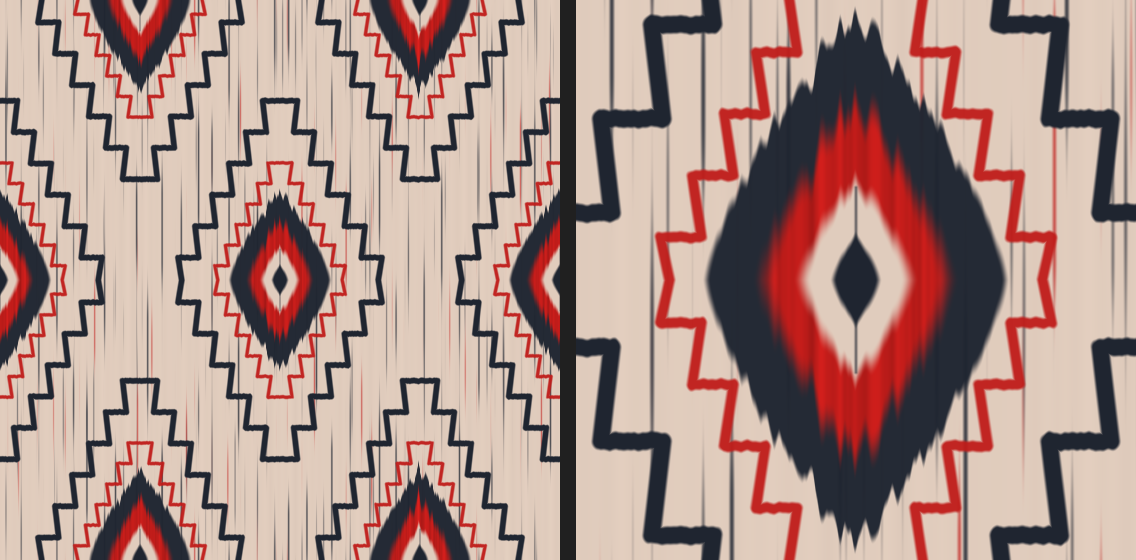
Left: the whole. Right: its middle third, enlarged.
Reproduce this pattern procedurally as a Shadertoy shader.

```glsl
// Ikat weave: half-drop feathered diamonds inside stepped outlines, with stray warp threads.

const vec3 CREAM = vec3(0.88, 0.80, 0.74);
const vec3 NAVY = vec3(0.12, 0.145, 0.19);
const vec3 RED = vec3(0.75, 0.11, 0.10);

float hash(vec2 p) {
    vec3 q = fract(vec3(p.xyx) * 0.1031);
    q += dot(q, q.yzx + 33.33);
    return fract((q.x + q.y) * q.z);
}

// 1D gradient noise that wraps after a whole number of cells
float gradientNoise(float x, float period, float seed) {
    float i = floor(x), f = x - i;
    float g0 = hash(vec2(mod(i, period), seed)) * 2.0 - 1.0;
    float g1 = hash(vec2(mod(i + 1.0, period), seed)) * 2.0 - 1.0;
    float u = f * f * f * (f * (f * 6.0 - 15.0) + 10.0);
    return mix(g0 * f, g1 * (f - 1.0), u);
}

float segmentDistance(vec2 p, vec2 a, vec2 b) {
    vec2 pa = p - a, ba = b - a;
    return length(pa - ba * clamp(dot(pa, ba) / dot(ba, ba), 0.0, 1.0));
}

float fill(float d, float soft) {
    return 1.0 - smoothstep(-soft, soft, d);
}

// Distance to a closed staircase; risers lean inward toward the waist
float stairDistance(vec2 p, vec2 tip, vec2 tread, float lean) {
    p = abs(p);
    float d = 1.0;
    vec2 start = vec2(0.0, tip.y);
    for (int i = 0; i < 6; i++) {
        vec2 corner = tip + float(i) * vec2(tread.x, -tread.y);
        vec2 foot = vec2(corner.x - lean, max(corner.y - tread.y, 0.0));
        d = min(d, segmentDistance(p, start, corner));
        d = min(d, segmentDistance(p, corner, foot));
        start = foot;
    }
    return d;
}

// Approximate distance to a diamond with rounded sides; bristle stretches its height
float diamondDistance(vec2 p, vec2 size, float bristle) {
    p = abs(p) / vec2(size.x, size.y * (1.0 + bristle));
    return (p.x + pow(p.y, 1.4) - 1.0) * size.x * 0.85;
}

// Tapering vertical threads, one per jittered column
float warpThreads(vec2 uv, float columns, float halfWidth, float threshold, float seed, float soft) {
    float x = uv.x * columns;
    float column = mod(floor(x), columns);
    float center = 0.5 + 0.6 * (hash(vec2(column, seed)) - 0.5);
    float y = fract(uv.y + hash(vec2(column, seed + 7.0))) * 4.0;
    float strength = smoothstep(threshold, threshold + 0.3, gradientNoise(y, 4.0, column + seed));
    float d = abs(fract(x) - center) / columns;
    return fill(d - halfWidth * strength, soft) * strength;
}

vec3 drawDiamond(vec3 color, vec2 p, float bristle, float soft) {
    float body = diamondDistance(p, vec2(0.089, 0.160), bristle * 0.22);
    float ring = diamondDistance(p, vec2(0.054, 0.108), bristle * 0.40);
    float heart = diamondDistance(p, vec2(0.032, 0.060), bristle * 0.30);
    float eye = diamondDistance(p, vec2(0.0135, 0.027), bristle * 0.15);
    float stem = segmentDistance(p, vec2(0.0, -0.055), vec2(0.0, 0.055)) - 0.0006;
    vec3 ringColor = RED * (1.0 + 0.3 * bristle);
    color = mix(color, NAVY, 0.97 * fill(body, soft * 1.8));
    color = mix(color, ringColor, fill(ring, 0.0065));
    color = mix(color, CREAM, fill(heart, 0.0045));
    color = mix(color, NAVY, 0.8 * fill(stem, soft));
    return mix(color, NAVY, fill(eye, soft * 1.5));
}

vec3 drawMotif(vec3 color, vec2 p, float bristle, float soft) {
    color = drawDiamond(color, p, bristle, soft);
    vec2 frayed = p + vec2(0.0, 0.002 * bristle);
    float inner = stairDistance(frayed, vec2(0.0215, 0.209), vec2(0.0190, 0.0367), 0.0055);
    float outer = stairDistance(frayed, vec2(0.0310, 0.320), vec2(0.0302, 0.0560), 0.0065);
    color = mix(color, RED, 0.95 * fill(inner - 0.0031, soft));
    return mix(color, NAVY, fill(outer - 0.0052, soft));
}

void mainImage(out vec4 fragColor, in vec2 fragCoord) {
    vec2 uv = fragCoord / iResolution.xy;
    float soft = max(1.0 / iResolution.y, 0.0012);

    // Ground cloth with faint vertical streaks
    vec3 color = CREAM * (1.0 + 0.03 * gradientNoise(uv.x * 90.0, 90.0, 3.0));

    // Stray warp threads
    color = mix(color, RED, 0.65 * warpThreads(uv, 38.0, 0.0010, 0.0, 11.0, soft));
    color = mix(color, NAVY, 0.55 * warpThreads(uv, 56.0, 0.0008, 0.0, 23.0, soft));
    color = mix(color, NAVY, 0.80 * warpThreads(uv, 36.0, 0.0012, -0.12, 41.0, soft));

    // Uneven dye along each thread
    float bristle = gradientNoise(uv.x * 128.0, 128.0, 5.0)
                  + 0.6 * gradientNoise(uv.x * 256.0, 256.0, 9.0);

    // Two interleaved lattices form the half-drop repeat
    vec2 period = vec2(0.5, 1.0);
    for (int i = 0; i < 2; i++) {
        vec2 center = vec2(0.25, 0.5) * float(i) + vec2(0.0, 0.5);
        vec2 p = mod(uv - center + 0.5 * period, period) - 0.5 * period;
        color = drawMotif(color, p, bristle, soft);
    }
    fragColor = vec4(color, 1.0);
}
```
